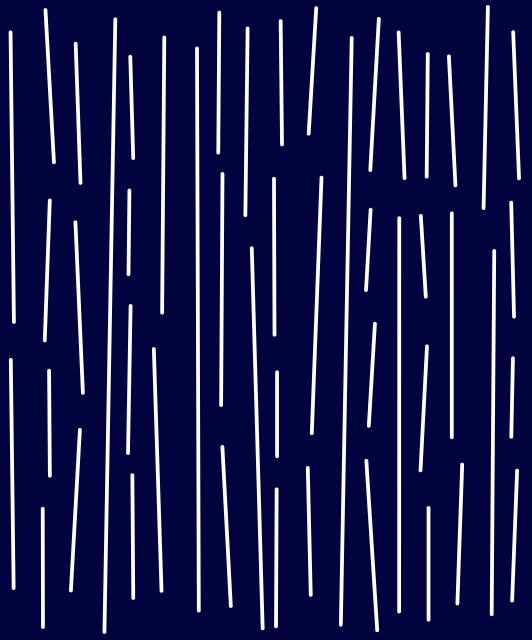
Reproduce this pattern procedurally as a WebGL 2 fragment shader.

```glsl
#version 300 es
precision highp float;

uniform vec2 u_resolution;
out vec4 fragColor;

// All lengths are fractions of the canvas height.
const vec3 NAVY = vec3(0.0, 0.01, 0.24);
const vec3 WHITE = vec3(0.995);
const float COLUMN_PITCH = 0.0462;
const float STROKE_RADIUS = 0.00295;
const float MAX_STROKES = 4.0;
const float COUNT_BIAS = 0.8;      // below 1 favours more strokes per column
const float SIDE_JITTER = 0.0105;  // sideways shift of a stroke's centre
const float MAX_LEAN = 0.065;      // steepest sideways slope
const float MAX_DRIFT = 0.0085;    // keeps leaning strokes inside their column
const vec2 EDGE_MARGIN = vec2(0.01, 0.09);
const vec2 HALF_GAP = vec2(0.014, 0.04);
const float GOLDEN = 0.618034;
const float SEED = 7.0;

float hash(vec2 cell, float salt) {
    vec3 q = fract(vec3(cell, salt + SEED) * vec3(0.1031, 0.1030, 0.0973));
    q += dot(q, q.yzx + 33.33);
    return fract((q.x + q.y) * q.z);
}

float signedHash(vec2 cell, float salt) {
    return 2.0 * hash(cell, salt) - 1.0;
}

float segmentDistance(vec2 p, vec2 a, vec2 b) {
    vec2 pa = p - a, ba = b - a;
    return length(pa - ba * clamp(dot(pa, ba) / dot(ba, ba), 0.0, 1.0));
}

// Height at which a column is cut; the outer cuts are the canvas edges.
float cutHeight(float column, float index, float count) {
    bool inner = index > 0.0 && index < count;
    float shift = inner ? signedHash(vec2(column, index), 1.0) / (count * count) : 0.0;
    return index / count + shift;
}

// Empty space left between a stroke's end and the cut beside it.
float endInset(vec2 cell, bool atEdge, float salt) {
    vec2 range = atEdge ? EDGE_MARGIN : HALF_GAP;
    return mix(range.x, range.y, hash(cell, salt));
}

float strokeDistance(vec2 p, float column, float index, float count) {
    vec2 cell = vec2(column, index);
    float bottom = cutHeight(column, index, count)
                 + endInset(cell, index == 0.0, 2.0);
    float top = cutHeight(column, index + 1.0, count)
              - endInset(cell, index == count - 1.0, 3.0);

    float center = (column + 0.5) * COLUMN_PITCH
                 + SIDE_JITTER * signedHash(cell, 4.0);
    float tilt = signedHash(cell, 5.0);
    float lean = MAX_LEAN * tilt * abs(tilt);
    float drift = clamp(0.5 * lean * (top - bottom), -MAX_DRIFT, MAX_DRIFT);
    return segmentDistance(p, vec2(center - drift, bottom), vec2(center + drift, top))
         - STROKE_RADIUS;
}

void main() {
    vec2 p = gl_FragCoord.xy / u_resolution.y;
    float column = floor(p.x / COLUMN_PITCH);

    // Golden-ratio steps spread the stroke counts evenly over the columns.
    float spread = fract(column * GOLDEN + 0.3);
    float count = 1.0 + floor(MAX_STROKES * pow(spread, COUNT_BIAS));

    float dist = 1.0;
    for (float i = 0.0; i < MAX_STROKES; i++) {
        if (i >= count) break;
        dist = min(dist, strokeDistance(p, column, i, count));
    }

    // One-pixel coverage ramp at the stroke edge
    float coverage = clamp(0.5 - dist * u_resolution.y, 0.0, 1.0);
    fragColor = vec4(mix(NAVY, WHITE, coverage), 1.0);
}
```
